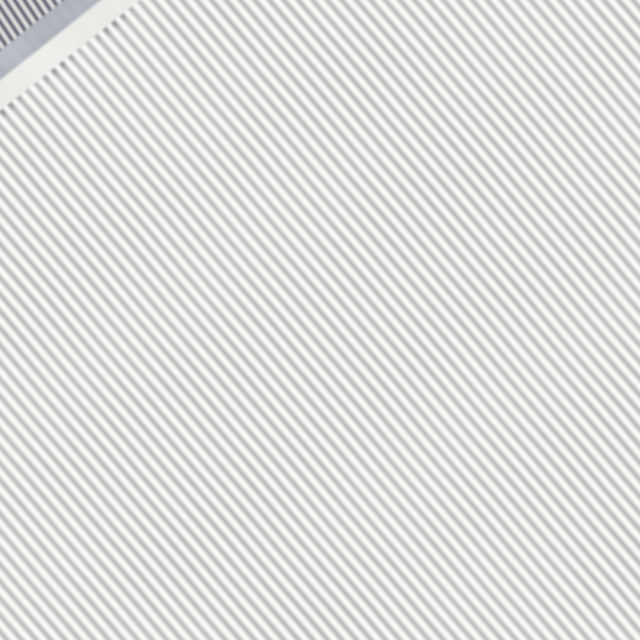
Reproduce this pattern procedurally as a three.js fragment shader.

```glsl
#define STRIPES vec2(44.0, 38.0)
#define INNER_STRIPES vec2(66.0, 44.0)
#define SOFTNESS 0.004
#define WOBBLE 0.04
#define TONE_DRIFT 0.014
#define LIGHT vec3(0.980, 0.980, 0.970)
#define DARK vec3(0.750, 0.742, 0.740)
#define INK vec3(0.42, 0.42, 0.48)
#define EDGE_GREY vec3(0.70, 0.72, 0.75)
#define BAND_LIGHT vec3(0.92, 0.925, 0.91)

varying vec2 vUv;

const float TAU = 6.2831853;

// Slow layered sines, roughly -1 to 1
float drift(vec2 p) {
  return 0.5 * sin(p.x * 9.0 + 2.0 * sin(p.y * 7.0))
       + 0.3 * sin(p.y * 23.0 - p.x * 17.0)
       + 0.2 * sin(p.x * 61.0 + p.y * 47.0);
}

// Soft stripe profile: 0 in the groove, 1 on the ridge
float ridge(float phase) {
  return pow(0.5 + 0.5 * cos(TAU * phase), 0.8);
}

float past(float edge, float d) {
  return smoothstep(edge - SOFTNESS, edge + SOFTNESS, d);
}

void main() {
  float uneven = drift(vUv);

  // Main diagonal stripes
  float phase = dot(vUv, STRIPES) + WOBBLE * uneven;
  float stripe = ridge(phase);
  vec3 field = mix(DARK, LIGHT, stripe) + TONE_DRIFT * uneven * (1.0 - stripe);

  // Distance from the upper left corner, across the slanted band
  float d = dot(vec2(vUv.x, 1.0 - vUv.y), vec2(0.621, 0.785));

  // Grooves darken where they meet the band
  float contact = 1.0 - smoothstep(0.136, 0.154, d);
  float patchy = 0.5 + 0.5 * sin(vUv.x * 74.0 + 1.0);
  field = mix(field, INK, 0.55 * contact * patchy * (1.0 - stripe));

  // Corner stripes, grey edge and pale band
  vec3 corner = mix(INK, LIGHT * 0.88, ridge(dot(vUv, INNER_STRIPES)));
  vec3 edge = EDGE_GREY + 0.04 * drift(vUv * 4.0);
  vec3 band = BAND_LIGHT + 0.015 * drift(vUv * 2.0);

  vec3 color = mix(corner, edge, past(0.062, d));
  color = mix(color, band, past(0.098, d));
  color = mix(color, field, past(0.136, d));
  gl_FragColor = vec4(color, 1.0);
}
```
